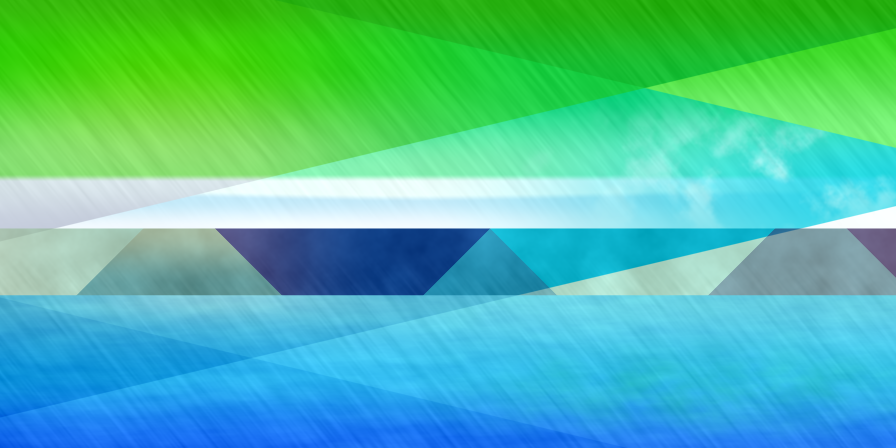
Give the GLSL for this background, as a Shadertoy shader.

```glsl
// Abstract coast: a green sky fading to a white horizon, a dark band of peaks, blue water.
// Four long slanted edges split it into tinted panes; cloud noise, ripples and
// fine diagonal streaks add texture. Units: canvas heights, x from 0 to 2.

float hash(vec2 p) {
    p = fract(p * vec2(0.1031, 0.1137));
    p += dot(p, p.yx + 33.33);
    return fract((p.x + p.y) * p.x * 17.3);
}

float noise(vec2 p) {
    vec2 i = floor(p), f = fract(p);
    f = f * f * (3.0 - 2.0 * f);
    return mix(mix(hash(i), hash(i + vec2(1, 0)), f.x),
               mix(hash(i + vec2(0, 1)), hash(i + vec2(1, 1)), f.x), f.y);
}

float fbm(vec2 p) {
    float sum = 0.0, gain = 0.5;
    for (int i = 0; i < 5; i++) {
        sum += gain * noise(p);
        p = mat2(1.6, 1.2, -1.2, 1.6) * p + 7.3;
        gain *= 0.5;
    }
    return sum;
}

// Antialiased step: 1 where the signed distance is positive
float side(float d, float px) { return smoothstep(-px, px, d); }

// Height of p above a slanted line
float above(vec2 p, float start, float slope) { return p.y - start - slope * p.x; }

float glow(vec2 p, vec2 centre, vec2 size) {
    vec2 q = (p - centre) / size;
    return exp(-dot(q, q));
}

vec3 skyColor(vec2 p, float overFall, float overRise, float clouds) {
    float haze = smoothstep(0.612, 0.594, p.y);
    // Left pane, yellow green turning teal to the right
    vec3 left = mix(vec3(0.50, 0.86, 0.43), vec3(0.17, 0.81, 0.03), smoothstep(0.64, 0.87, p.y));
    left = mix(left, vec3(0.20, 0.72, 0.04), smoothstep(0.88, 1.0, p.y));
    left = mix(left, vec3(0.06, 0.80, 0.30), 0.8 * smoothstep(0.5, 1.3, p.x));
    left += vec3(0.14, 0.03, 0.0) * glow(p, vec2(0.35, 0.80), vec2(0.3, 0.15));
    left = mix(left, mix(vec3(0.77, 0.80, 0.86), vec3(0.84, 0.89, 0.91),
                         smoothstep(0.49, 0.60, p.y)), haze);
    // Lower beam, emerald to white with a cyan right end
    vec3 beam = mix(vec3(0.52, 0.95, 0.70), vec3(0.03, 0.82, 0.46), smoothstep(0.62, 0.80, p.y));
    vec3 mist = mix(vec3(0.95, 0.98, 1.0), vec3(0.76, 0.91, 0.97), smoothstep(0.49, 0.555, p.y));
    float swell = 0.562 + 0.006 * sin(4.0 * p.x + 1.0);
    mist = mix(mist, vec3(0.93, 1.0, 0.99), smoothstep(swell - 0.006, swell + 0.010, p.y));
    beam = mix(beam, mist, haze);
    float cyan = smoothstep(0.9, 2.0, p.x) * smoothstep(0.84, 0.60, p.y);
    beam = mix(beam, vec3(0.06, 0.82, 0.90), 0.85 * cyan);
    float puffs = smoothstep(0.42, 0.72, clouds) * glow(p, vec2(1.75, 0.61), vec2(0.45, 0.13));
    beam = mix(beam, vec3(0.80, 0.98, 0.98), 0.75 * puffs);
    // Upper panes beyond the falling edge
    vec3 crown = mix(vec3(0.08, 0.74, 0.20), vec3(0.15, 0.69, 0.06), smoothstep(0.82, 1.0, p.y));
    vec3 wedge = mix(vec3(0.47, 0.94, 0.47), vec3(0.22, 0.84, 0.13), smoothstep(0.70, 0.92, p.y));
    return mix(mix(beam, left, overRise), mix(wedge, crown, overRise), overFall);
}

// Shading inside a sloped peak whose apex is at the given place
float peak(vec2 p, vec2 apex, float px) {
    return side(apex.y - p.y - abs(p.x - apex.x), px);
}

vec3 bandColor(vec2 p, float underBeam, float overRise, float clouds, float px) {
    vec3 navy = mix(vec3(0.33, 0.31, 0.50), vec3(0.05, 0.24, 0.52), smoothstep(0.45, 0.85, p.x));
    vec3 cyan = vec3(0.05, 0.70, 0.80);
    vec3 pale = mix(vec3(0.70, 0.80, 0.72), vec3(0.62, 0.77, 0.70), p.x * 3.0);
    vec3 col = mix(pale, navy, side(p.x - 0.40, px));
    col = mix(col, cyan, side(p.x - 1.094, px));
    col = mix(col, vec3(0.68, 0.86, 0.79), underBeam);
    col = mix(col, vec3(0.41, 0.36, 0.50), side(p.x - 1.81, px));
    col = mix(col, mix(vec3(0.38, 0.60, 0.60), vec3(0.62, 0.70, 0.60),
                       smoothstep(0.36, 0.49, p.y)), peak(p, vec2(0.40, 0.57), px));
    vec3 teal = mix(vec3(0.13, 0.55, 0.68), vec3(0.48, 0.72, 0.74), underBeam);
    col = mix(col, teal, peak(p, vec2(1.094, 0.490), px));
    vec3 slate = mix(vec3(0.16, 0.42, 0.58), vec3(0.49, 0.61, 0.64), underBeam);
    col = mix(col, slate, peak(p, vec2(1.81, 0.57), px));
    col *= 1.0 - 0.08 * overRise;
    return col + (clouds - 0.48) * vec3(0.14, 0.20, 0.22);
}

vec3 waterColor(vec2 p, float underBeam, float underFall) {
    vec3 col = mix(vec3(0.12, 0.43, 0.95), vec3(0.17, 0.69, 0.92), smoothstep(0.0, 0.17, p.y));
    col = mix(col, vec3(0.38, 0.78, 0.87), smoothstep(0.15, 0.34, p.y));
    col += mix(vec3(-0.06, -0.05, -0.03), vec3(0.03, 0.05, 0.03), underBeam);
    col -= vec3(0.06, 0.06, 0.03) * underFall;
    col = mix(col, vec3(0.70, 0.87, 0.88), 0.5 * glow(p, vec2(0.47, 0.34), vec2(0.3, 0.05)));
    float ripples = fbm(p * vec2(9.0, 45.0)) - 0.48;
    float algae = glow(p, vec2(1.60, 0.13), vec2(0.5, 0.09)) * fbm(p * vec2(12.0, 22.0));
    return mix(col, vec3(0.12, 0.74, 0.62), 0.7 * algae) + ripples * vec3(0.10, 0.12, 0.06);
}

void mainImage(out vec4 fragColor, in vec2 fragCoord) {
    vec2 p = fragCoord / iResolution.xy * vec2(2.0, 1.0);
    float px = 0.8 / iResolution.y;
    float clouds = fbm(p * 11.0);
    float overFall = side(above(p, 1.146, -0.238), px);
    float overRise = side(above(p, 0.461, 0.238), px);
    float underBeam = side(-above(p, 0.068, 0.236), px);
    float underFall = side(-above(p, 0.336, -0.240), px);

    vec3 sky = skyColor(p, overFall, overRise, clouds);
    sky = mix(sky, vec3(0.98, 1.0, 1.0), underBeam);
    vec3 band = bandColor(p, underBeam, overRise, clouds, px);
    vec3 col = mix(waterColor(p, underBeam, underFall), band, side(p.y - 0.341, px));
    col = mix(col, sky, side(p.y - 0.490, px));

    // Fine streaks falling to the right, plus broad soft mottling
    vec2 grain = vec2(p.x * 0.77 + p.y * 0.64, p.x * 0.64 - p.y * 0.77);
    float streaks = noise(grain * vec2(110.0, 7.0)) + 0.5 * noise(grain * vec2(230.0, 16.0)) - 0.75;
    float calm = smoothstep(0.0, 0.16, abs(p.y - 0.47));
    col += 0.055 * streaks * calm + 0.06 * (fbm(p * vec2(3.0, 8.0)) - 0.48);
    fragColor = vec4(clamp(col, 0.0, 1.0), 1.0);
}
```
